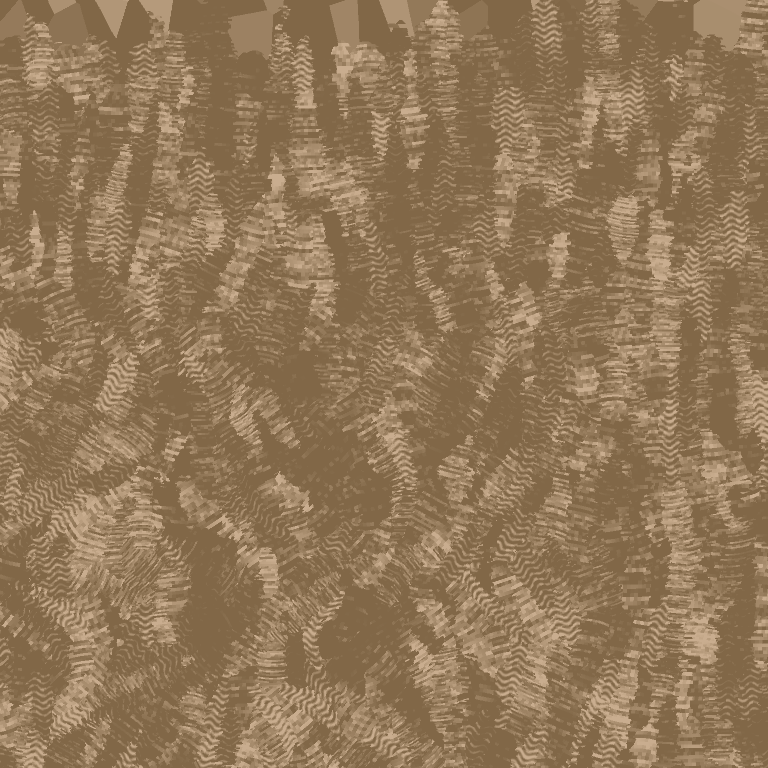
A WebGL 1 fragment shader for this texture:

```glsl
precision highp float;
uniform vec2 u_resolution;

#define CELL vec2(0.034, 0.052)
#define STRAND_SIZE vec2(0.011, 0.050)
#define CRUST_SIZE vec2(0.022, 0.026)
#define ROW_HEIGHT 0.0030
#define FRAY 0.011
#define SWIRL 0.75
#define CRUST_Y 0.960
#define CONTRAST 2.6
#define BIAS -0.06
#define DARK vec3(0.505, 0.405, 0.280)
#define LIGHT vec3(0.790, 0.680, 0.560)

float hash(vec2 p) {
  vec3 q = fract(p.xyx * 0.1031);
  q += dot(q, q.yzx + 33.33);
  return fract((q.x + q.y) * q.z);
}

vec4 hash4(vec2 p) {
  vec4 q = fract(p.xyxy * vec4(0.1031, 0.1030, 0.0973, 0.1099));
  q += dot(q, q.wzxy + 33.33);
  return fract((q.xxyz + q.yzzw) * q.zywx);
}

float noise(vec2 p) {
  vec2 i = floor(p), f = fract(p);
  f = f * f * (3.0 - 2.0 * f);
  return mix(mix(hash(i), hash(i + vec2(1.0, 0.0)), f.x),
             mix(hash(i + vec2(0.0, 1.0)), hash(i + 1.0), f.x), f.y);
}

// Strands stand upright at the top and right, and swirl at the lower left
float turbulence(vec2 p) {
  return 0.12 + (1.0 - smoothstep(0.35, 0.85, p.y)) * (1.0 - smoothstep(0.4, 1.05, p.x));
}

// Brightness of the strand that owns point p, 0 to 1
float strandTone(vec2 p) {
  float nearest = 1000.0, row = 0.0, crusted = 0.0;
  vec2 id = vec2(0.0), local = vec2(0.0);
  vec2 base = floor(p / CELL);

  // Anisotropic cells, each with its own direction and bend
  for (int j = -1; j <= 1; j++) {
    for (int i = -1; i <= 1; i++) {
      vec2 cell = base + vec2(float(i), float(j));
      vec4 place = hash4(cell + 3.0);
      vec4 form = hash4(cell + 57.0);
      vec2 seed = (cell + place.xy) * CELL;
      float turn = turbulence(seed);
      float angle = SWIRL * turn * sin(11.0 * seed.x + 3.0 * sin(9.0 * seed.y + 1.0))
                  + 0.5 * (turn + 0.1) * (place.z - 0.5);
      float c = cos(angle), s = sin(angle);
      vec2 d = p - seed;
      vec2 q = vec2(c * d.x + s * d.y, c * d.y - s * d.x);
      q.x += 14.0 * turn * (place.w - 0.5) * q.y * q.y;

      // Bowed rows across the strand shift sideways to fray its edges
      float bow = 14.0 * (form.w - 0.5) * q.x * q.x;
      float r = floor((q.y + bow) / (ROW_HEIGHT * mix(0.6, 1.8, form.z)));
      float shift = (hash(vec2(r, cell.x * 17.0 + cell.y * 131.0)) - 0.5) * FRAY;
      float crust = step(CRUST_Y, seed.y);
      vec2 size = STRAND_SIZE * mix(vec2(0.6, 0.5), vec2(1.4, 1.3), form.xy);
      size = mix(size, CRUST_SIZE, crust);
      float dist = length(vec2(q.x + shift * (1.0 - crust), q.y) / size);
      if (dist < nearest) {
        nearest = dist;
        id = cell;
        local = q;
        row = r;
        crusted = crust;
      }
    }
  }

  // Whole-strand tone, fine rows, short dashes and rippled bands
  float key = id.x * 17.0 + id.y * 131.0;
  vec4 look = hash4(id + 211.0);
  vec4 rowLook = hash4(vec2(row + 7.0, key + 5.0));
  float body = look.x - 0.5;
  float column = floor(local.x / 0.005 + 3.0 * rowLook.y);
  float dash = hash(vec2(row * 3.0 + column * 29.0, key + 19.0)) - 0.5;
  float wave = 0.003 * sin(local.x * 260.0 + 6.3 * look.y);
  float ripple = 0.5 * sin(6.2832 * (local.y + wave) / 0.0085);
  float grain = mix(rowLook.x - 0.5, ripple, step(0.76, look.z));
  float fog = noise(p * 22.0) - 0.5;

  float strandy = body + 0.8 * grain + 0.55 * dash + 0.5 * fog;
  float z = mix(strandy, 1.4 * body, crusted) * CONTRAST + BIAS;
  return clamp(0.138 + 0.417 * z, 0.0, 1.0);
}

void main() {
  // Two diagonal samples per pixel smooth the edges
  vec2 offset = vec2(0.15, 0.25);
  float tone = 0.5 * (strandTone((gl_FragCoord.xy + offset) / u_resolution.y)
                    + strandTone((gl_FragCoord.xy - offset) / u_resolution.y));
  gl_FragColor = vec4(mix(DARK, LIGHT, pow(tone, 1.1)), 1.0);
}
```
